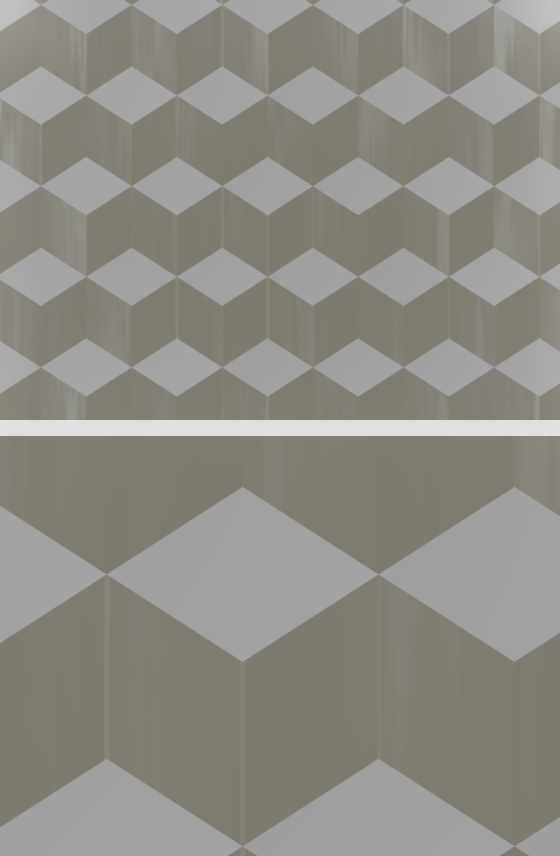
Top: the whole. Bottom: its middle third, enlarged.
Write a Shadertoy shader that draws this pattern.

```glsl
const float PITCH = 0.2158;                  // cube spacing, in canvas heights
const vec2 ANCHOR = vec2(0.0975, 0.7726);    // centre of one top face
const vec2 TOP_HALF = vec2(0.5, 0.322);      // half size of a top face, in pitches
const vec3 OLIVE = vec3(0.488, 0.478, 0.432);
const vec3 HAZE = vec3(0.605, 0.605, 0.59);
const vec3 SILVER = vec3(0.63, 0.63, 0.632);

float hash(vec2 p) {
    vec3 q = fract(vec3(p.xyx) * 0.1031);
    q += dot(q, q.yzx + 33.33);
    return fract((q.x + q.y) * q.z);
}

float noise(vec2 p) {
    vec2 i = floor(p), f = fract(p);
    f = f * f * (3.0 - 2.0 * f);
    return mix(mix(hash(i), hash(i + vec2(1, 0)), f.x),
               mix(hash(i + vec2(0, 1)), hash(i + vec2(1, 1)), f.x), f.y);
}

// Signed distance to a rhombus, exact along its sides
float rhombus(vec2 p, vec2 halfSize) {
    return (dot(abs(p), 1.0 / halfSize) - 1.0) / length(1.0 / halfSize);
}

// Olive side face with cloudy vertical reflections; left faces catch more light
vec3 sideFace(vec2 p, float strip, float row, float rim) {
    vec2 id = vec2(strip, row) + 40.0;
    float u = p.x * 2.0 - strip;
    float left = mod(strip + row, 2.0);
    float seed = hash(id);
    float side = seed > 0.4 ? u : 1.0 - u;
    float lean = u + 0.12 * p.y * (seed - 0.5);

    float streaks = noise(vec2(lean * 5.0 + seed * 50.0, p.y * 1.1));
    streaks = 0.65 * streaks + 0.35 * noise(vec2(lean * 15.0 + seed * 90.0, p.y * 1.6));
    float cloud = noise(vec2(u * 2.0, p.y * 6.0 + u * 2.0) + seed * 30.0);
    float sheen = smoothstep(0.0, 0.9, side) * smoothstep(0.25, 0.75, streaks);

    float strength = mix(0.16, 0.68, left) * mix(0.5, 1.0, hash(id + 17.0));
    float haze = strength * (0.25 + 0.75 * rim) * (sheen + 0.22 + 0.18 * cloud);
    return mix(OLIVE, HAZE, clamp(haze + 0.15 * rim, 0.0, 1.0));
}

void mainImage(out vec4 fragColor, in vec2 fragCoord) {
    vec2 uv = fragCoord / iResolution.xy;
    vec2 p = (fragCoord / iResolution.y - ANCHOR) / PITCH;
    float pixel = 1.0 / (iResolution.y * PITCH);

    // Light gathers towards the borders, most of all at the top
    float rim = smoothstep(0.12, 0.72, length((uv - vec2(0.5, 0.36)) * vec2(1.1, 0.95)));

    // Neighbouring side faces blend across their shared vertical edge
    float edge = round(p.x * 2.0);
    float row = ceil(p.y);
    float across = p.x - edge * 0.5;
    vec3 colour = mix(sideFace(p, edge - 1.0, row, rim), sideFace(p, edge, row, rim),
                      smoothstep(-pixel, pixel, across));

    // Faint pale seams on some edges
    float seam = 1.0 - smoothstep(0.006, 0.006 + 2.0 * pixel, abs(across));
    colour += 0.035 * seam * smoothstep(0.45, 1.0, hash(vec2(edge, row) + 71.0));

    // Staggered top faces, each with a slight diagonal gradient
    float topRow = round(p.y);
    float x = p.x - 0.5 * mod(topRow, 2.0);
    vec2 cell = vec2(x - round(x), p.y - topRow);
    float tone = 0.014 * (cell.x - cell.y) + 0.016 * (hash(vec2(round(x), topRow) + 20.0) - 0.5);
    float top = 1.0 - smoothstep(-pixel, pixel, rhombus(cell, TOP_HALF));
    colour = mix(colour, SILVER + tone + 0.025 * rim, top);

    // Pale glow in the upper corners and along the outer sides
    float corner = smoothstep(0.25, 0.5, abs(uv.x - 0.5)) * smoothstep(0.65, 1.0, uv.y);
    float border = smoothstep(0.42, 0.5, abs(uv.x - 0.5));
    colour += 0.08 * corner * corner + 0.02 * border;

    fragColor = vec4(colour, 1.0);
}
```
